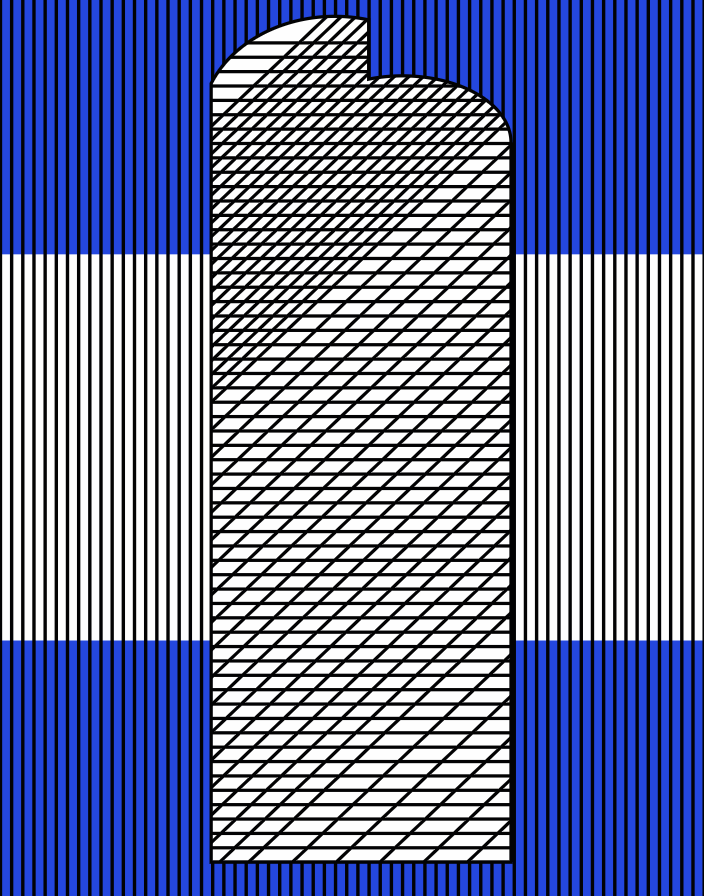
Give the GLSL for this background, as a WebGL 1 fragment shader.

```glsl
precision highp float;
// A white domed panel ruled with level and slanted lines, standing on
// vertical pinstripes over blue, white and blue bands. The panel is a union
// of two domed boxes; every ruling is a repeated distance to a line.

uniform vec2 u_resolution;

// Lengths are in canvas units: the canvas is HEIGHT units tall.
const float HEIGHT = 768.0;
const vec3 BLUE = vec3(0.14, 0.28, 0.87);
const vec3 WHITE = vec3(0.995);
const vec3 INK = vec3(0.008, 0.008, 0.012);

// Background bands and pinstripes
const float BAND_LOW = 219.0;
const float BAND_HIGH = 550.0;
const float STRIPE_START = 0.4;
const float STRIPE_STEP = 9.574;
const float STRIPE_WIDTH = 2.9;

// Panel outline
const float LEFT = 181.0;
const float NOTCH = 316.0;
const float RIGHT = 438.0;
const float BOTTOM = 29.0;
const float OVERLAP = 260.0;
const vec2 TALL_CENTER = vec2(287.0, 660.0);
const vec2 TALL_RADII = vec2(115.0, 94.0);
const vec2 LOW_CENTER = vec2(345.0, 646.0);
const vec2 LOW_RADII = vec2(93.0, 57.0);
const float OUTLINE_WIDTH = 2.8;
const float SHADE_EDGE = 441.0;

// Panel rulings: the slanted lines widen in three zones
const float RULE_WIDTH = 2.8;
const float RULE_STEP = 12.32;
const float RULE_TOP = 738.0;
const float SLOPE = 0.95;
const float DENSE_START = -513.4;
const float MEDIUM_START = -264.4;
const float WIDE_START = 182.6;
const float DENSE_STEP = 12.45;
const float MEDIUM_STEP = 24.83;
const float WIDE_STEP = 37.5;

// Smoothed inside of a distance field
float cover(float d, float pixel) {
  return clamp(0.5 - d / pixel, 0.0, 1.0);
}

// Distance to the nearest of evenly spaced lines
float repeatDistance(float x, float spacing) {
  return abs(mod(x + 0.5 * spacing, spacing) - 0.5 * spacing);
}

float ellipseDistance(vec2 q, vec2 radii) {
  float k = length(q / radii);
  return k * (k - 1.0) / max(length(q / (radii * radii)), 1e-5);
}

// Upright box whose upper part is cut by an ellipse
float domeDistance(vec2 p, float left, float right, vec2 center, vec2 radii) {
  float d = max(max(left - p.x, p.x - right), BOTTOM - p.y);
  if (p.y > center.y) d = max(d, ellipseDistance(p - center, radii));
  return d;
}

float panelDistance(vec2 p) {
  float tall = domeDistance(p, LEFT, NOTCH, TALL_CENTER, TALL_RADII);
  float low = domeDistance(p, OVERLAP, RIGHT, LOW_CENTER, LOW_RADII);
  return min(tall, low);
}

// Slanted lines, measured along their horizontal intercept
float slantDistance(vec2 p) {
  float c = p.x - p.y / SLOPE;
  float d = repeatDistance(c - DENSE_START, DENSE_STEP);
  if (c > MEDIUM_START) d = repeatDistance(c - MEDIUM_START, MEDIUM_STEP);
  if (c > WIDE_START) d = repeatDistance(c - WIDE_START, WIDE_STEP);
  if (c < DENSE_START) d = DENSE_START - c;
  return d * SLOPE / sqrt(1.0 + SLOPE * SLOPE);
}

void main() {
  float pixel = HEIGHT / u_resolution.y;
  vec2 p = gl_FragCoord.xy * pixel;

  // Bands and pinstripes
  float band = cover(max(BAND_LOW - p.y, p.y - BAND_HIGH), pixel);
  vec3 color = mix(BLUE, WHITE, band);
  float stripe = repeatDistance(p.x - STRIPE_START, STRIPE_STEP);
  color = mix(color, INK, cover(stripe - 0.5 * STRIPE_WIDTH, pixel));

  // Heavy right side of the panel
  float shade = max(max(RIGHT - p.x, p.x - SHADE_EDGE),
                    max(BOTTOM - p.y, p.y - LOW_CENTER.y));
  color = mix(color, INK, cover(shade, pixel));

  // Ruled panel face
  float level = max(repeatDistance(p.y - BOTTOM, RULE_STEP), p.y - RULE_TOP);
  float rule = min(level, slantDistance(p)) - 0.5 * RULE_WIDTH;
  vec3 face = mix(WHITE, INK, cover(rule, pixel));
  float panel = panelDistance(p);
  color = mix(color, face, cover(panel, pixel));

  // Outline
  color = mix(color, INK, cover(abs(panel) - 0.5 * OUTLINE_WIDTH, pixel));
  gl_FragColor = vec4(color, 1.0);
}
```
